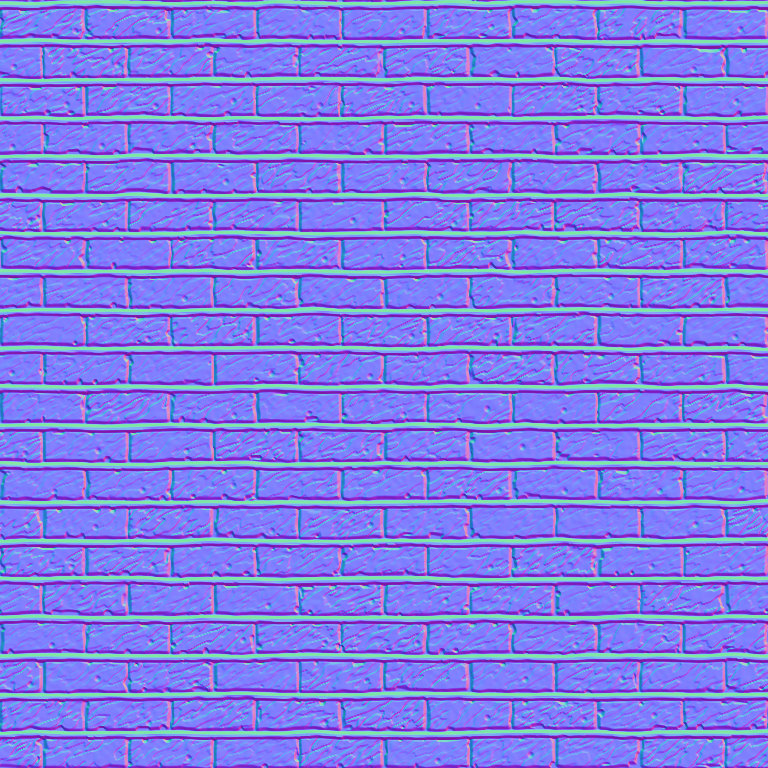
This texture map is drawn by a Shadertoy shader. Its source:

```glsl
#define COLS 9.0
#define ROWS 20.0
#define BED_SHIFT 0.066    // height of the lowest joint, in rows
#define GAP 0.035          // half width of an upright joint, in rows
#define BEVEL 0.05         // softness of brick edges
#define GROOVE 0.12        // depth of joints below the brick face
#define RIDGE 0.09         // rise of the bed mortar above the face
#define CHIPPING 0.06
#define FLAKING 0.024
#define SAMPLE_STEP 0.022  // slope sampling distance, in rows

float hash(vec2 p) {
    vec3 v = fract(vec3(p.xyx) * 0.1031);
    v += dot(v, v.yzx + 33.33);
    return fract((v.x + v.y) * v.z);
}

float noise(vec2 p) {
    vec2 i = floor(p), f = fract(p);
    f = f * f * (3.0 - 2.0 * f);
    vec2 e = vec2(0.0, 1.0);
    return mix(mix(hash(i), hash(i + e.yx), f.x),
               mix(hash(i + e.xy), hash(i + e.yy), f.x), f.y);
}

float roundedBox(vec2 p, vec2 halfSize, float radius) {
    vec2 q = abs(p) - halfSize + radius;
    return length(max(q, 0.0)) + min(max(q.x, q.y), 0.0) - radius;
}

// Weathered brick face: flakes, grain and one small pit
float faceHeight(vec2 p, vec2 seed, vec2 rnd) {
    vec2 slanted = vec2(p.x - 0.5 * p.y, p.y - 0.35 * p.x);
    float layers = 0.65 * noise(slanted * vec2(2.4, 4.5) + seed)
                 + 0.35 * noise(slanted * vec2(7.0, 10.0) + seed.yx);
    float flakes = smoothstep(0.55, 0.65, layers) - smoothstep(0.36, 0.44, layers);
    float grain = noise(p * 8.0 + seed) - 0.5;
    vec2 pitCentre = vec2(0.2 + 0.7 * rnd.x, -0.27 + 0.25 * rnd.y * rnd.y);
    float pit = smoothstep(0.09, 0.02, length(p - pitCentre)) * step(0.4, rnd.y);
    return FLAKING * (0.35 + rnd.x) * flakes + 0.01 * grain - 0.045 * pit;
}

// Mortar: a sloping ridge between rows, sunken elsewhere
float mortarHeight(float y, vec2 uv) {
    float ridge = smoothstep(0.80, 0.88, y) + 1.0 - smoothstep(-0.04, 0.04, y);
    float fromBed = y > 0.5 ? y - 1.0 : y;
    float streaks = noise(uv * vec2(50.0, 260.0)) - 0.5;
    return -GROOVE + ridge * (GROOVE + RIDGE - 0.35 * fromBed + 0.035 * streaks);
}

float wallHeight(vec2 uv) {
    vec2 q = uv * vec2(COLS, ROWS);
    q.y += BED_SHIFT + 0.06 * (noise(uv * vec2(22.0, 20.0)) - 0.5);

    // Running bond: every other row moves by half a brick
    float row = floor(q.y + 0.08);
    float y = q.y - row;
    q.x += 0.5 * mod(row + 1.0, 2.0);
    vec2 id = mod(vec2(floor(q.x), row), vec2(COLS, ROWS));
    vec2 rnd = vec2(hash(id + 3.7), hash(id + 61.3));
    vec2 seed = rnd * 90.0 + id;

    float pitch = ROWS / COLS;
    vec2 p = vec2((fract(q.x) - 0.5) * pitch, y - 0.4675);
    p += (rnd - 0.5) * vec2(0.04, 0.02);

    // Brick outline with worn edges
    float d = roundedBox(p, vec2(0.5 * pitch - GAP, 0.3825), 0.06);
    d += CHIPPING * (noise(p * 4.0 + seed) - 0.5);
    d += 1.5 * CHIPPING * smoothstep(0.7, 0.95, noise(p * 5.0 + seed.yx));
    float brick = 1.0 - smoothstep(-BEVEL, BEVEL, d);

    return mix(mortarHeight(y, uv), faceHeight(p, seed, rnd), brick);
}

void mainImage(out vec4 fragColor, in vec2 fragCoord) {
    vec2 uv = fragCoord / iResolution.xy;
    vec2 e = vec2(SAMPLE_STEP / ROWS, 0.0);
    vec2 slope = vec2(wallHeight(uv + e.xy) - wallHeight(uv - e.xy),
                      wallHeight(uv + e.yx) - wallHeight(uv - e.yx)) / (2.0 * SAMPLE_STEP);

    // Tangent-space normal, softened on steep slopes
    vec3 normal = normalize(vec3(-slope, 1.0));
    normal *= mix(0.8, 0.99, normal.z);
    fragColor = vec4(0.5 + 0.5 * normal, 1.0);
}
```
